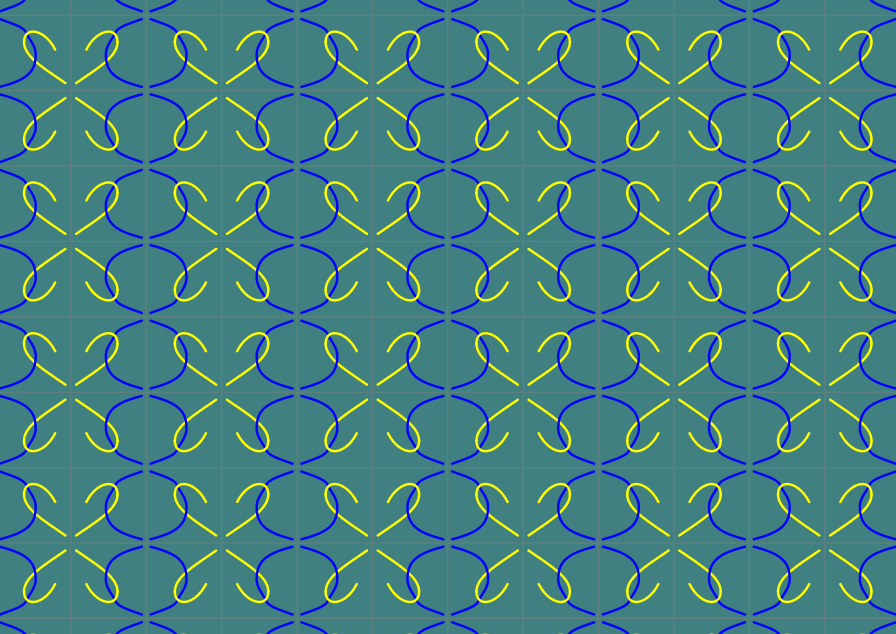
Give the GLSL for this pattern, as a WebGL 2 fragment shader.

```glsl
#version 300 es
precision highp float;

uniform vec2 u_resolution;
out vec4 fragColor;

// Lengths below are in canvas widths
const float CELL_SIZE = 0.08415;
const vec2 GRID_ORIGIN = vec2(0.0790, 0.0174);

// Lengths below are in cells
const float STROKE_HALF_WIDTH = 0.0160;
const float GRID_HALF_WIDTH = 0.0070;
const float GRID_OPACITY = 0.6;
const int CURVE_STEPS = 14;

const vec3 TEAL = vec3(0.25, 0.50, 0.50);
const vec3 GRID_GREY = vec3(0.50, 0.50, 0.50);
const vec3 YELLOW = vec3(1.0, 1.0, 0.0);
const vec3 BLUE = vec3(0.0, 0.0, 1.0);

float segmentDistance(vec2 p, vec2 a, vec2 b) {
  vec2 ap = p - a;
  vec2 ab = b - a;
  return length(ap - ab * clamp(dot(ap, ab) / dot(ab, ab), 0.0, 1.0));
}

vec2 cubicPoint(vec2 a, vec2 b, vec2 c, vec2 d, float t) {
  float s = 1.0 - t;
  return s * s * s * a + 3.0 * s * s * t * b + 3.0 * s * t * t * c + t * t * t * d;
}

// Distance to a cubic curve, flattened into short segments
float cubicDistance(vec2 p, vec2 a, vec2 b, vec2 c, vec2 d) {
  float nearest = 1e3;
  vec2 previous = a;
  for (int i = 1; i <= CURVE_STEPS; i++) {
    vec2 current = cubicPoint(a, b, c, d, float(i) / float(CURVE_STEPS));
    nearest = min(nearest, segmentDistance(p, previous, current));
    previous = current;
  }
  return nearest;
}

float hookDistance(vec2 p) {
  return cubicDistance(p, vec2(0.207, 0.455), vec2(0.344, 0.18),
                       vec2(0.62, 0.14), vec2(0.62, 0.355));
}

float stemDistance(vec2 p) {
  return cubicDistance(p, vec2(0.62, 0.355), vec2(0.62, 0.55),
                       vec2(0.36, 0.70), vec2(0.072, 0.90));
}

float bowDistance(vec2 p) {
  float lower = cubicDistance(p, vec2(0.94, 0.95), vec2(0.59, 0.86),
                              vec2(0.465, 0.76), vec2(0.465, 0.52));
  float waist = cubicDistance(p, vec2(0.465, 0.52), vec2(0.465, 0.40),
                              vec2(0.56, 0.31), vec2(0.59, 0.235));
  float upper = cubicDistance(p, vec2(0.59, 0.235), vec2(0.62, 0.16),
                              vec2(0.75, 0.12), vec2(0.94, 0.052));
  return min(lower, min(waist, upper));
}

float coverage(float dist, float halfWidth, float pixel) {
  return clamp((halfWidth - dist) / pixel + 0.5, 0.0, 1.0);
}

void main() {
  // Mirror alternate cells in both directions
  vec2 grid = (gl_FragCoord.xy / u_resolution.x - GRID_ORIGIN) / CELL_SIZE;
  vec2 cell = 1.0 - abs(mod(grid, 2.0) - 1.0);
  float pixel = 1.0 / (u_resolution.x * CELL_SIZE);

  // Faint cell borders
  vec2 border = min(cell, 1.0 - cell);
  float gridLine = coverage(min(border.x, border.y), GRID_HALF_WIDTH, pixel);
  vec3 color = mix(TEAL, GRID_GREY, GRID_OPACITY * gridLine);

  // Interlaced strokes: stem below, bow between, hook above
  color = mix(color, YELLOW, coverage(stemDistance(cell), STROKE_HALF_WIDTH, pixel));
  color = mix(color, BLUE, coverage(bowDistance(cell), STROKE_HALF_WIDTH, pixel));
  color = mix(color, YELLOW, coverage(hookDistance(cell), STROKE_HALF_WIDTH, pixel));

  fragColor = vec4(color, 1.0);
}
```
